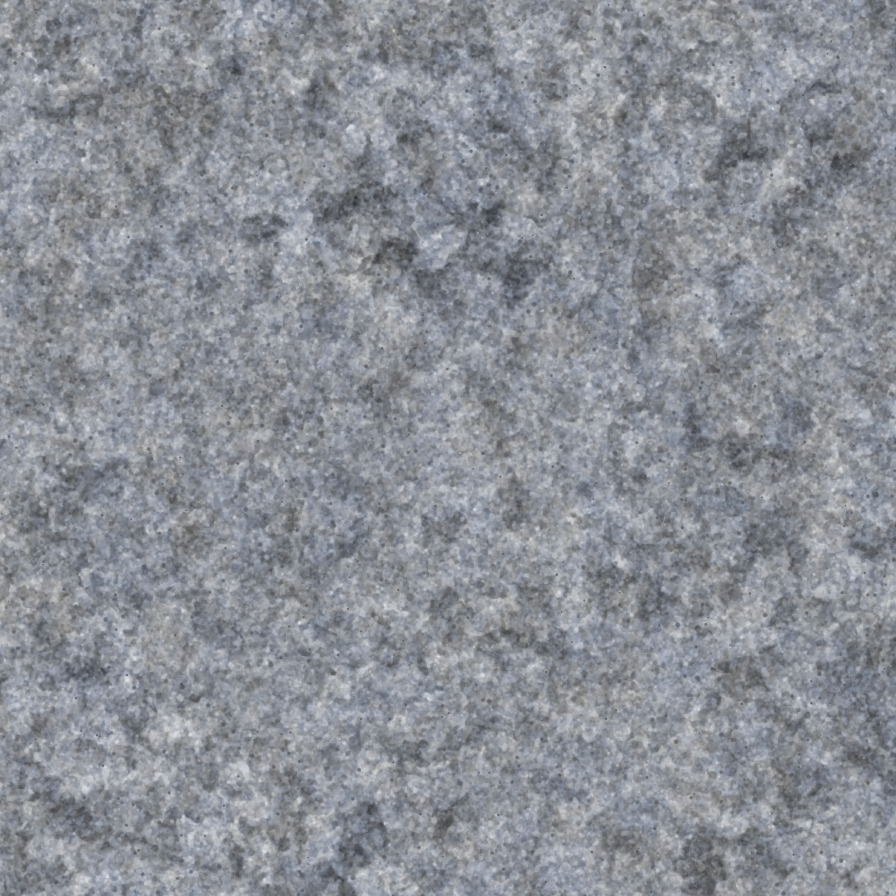
A Shadertoy shader for this texture:

```glsl
vec3 hash3(vec2 cell) {
    vec3 q = fract(cell.xyx * vec3(0.1031, 0.1030, 0.0973));
    q += dot(q, q.yxz + 33.33);
    return fract((q.xxy + q.yzz) * q.zyx);
}

// Smooth cellular noise: random cell values blended by distance, centred on 0
float mottle(vec2 p) {
    vec2 cell = floor(p), f = fract(p);
    float sum = 0.0, weights = 0.0;
    for (int y = -1; y <= 1; y++)
    for (int x = -1; x <= 1; x++) {
        vec2 o = vec2(x, y);
        vec3 h = hash3(cell + o + 57.0);
        vec2 d = o + h.xy - f;
        float w = exp(-7.0 * dot(d, d));
        sum += w * h.z;
        weights += w;
    }
    return sum / weights - 0.5;
}

// Small round flecks in a share of the cells
float flecks(vec2 p, float share, float radius) {
    vec2 cell = floor(p), f = fract(p);
    float cover = 0.0;
    for (int y = -1; y <= 1; y++)
    for (int x = -1; x <= 1; x++) {
        vec2 o = vec2(x, y);
        vec3 h = hash3(cell + o + 211.0);
        float size = radius * (0.5 + h.z / share);
        float fleck = 1.0 - smoothstep(0.4 * size, 1.3 * size, length(o + h.xy - f));
        cover = max(cover, fleck * step(h.z, share));
    }
    return cover;
}

void mainImage(out vec4 fragColor, in vec2 fragCoord) {
    vec2 uv = fragCoord / iResolution.y;

    // Ragged outlines for the blotches
    vec2 warp = vec2(mottle(uv * 75.0 + 13.0), mottle(uv * 75.0 + 91.0));
    vec2 p = uv + 0.014 * warp;

    // Cloudy stone body, from broad drifts down to fine grain
    float zone = mottle(uv * 6.0 + 7.0);
    float blotch = mottle(p * 29.0 + 31.0);
    float patches = 0.10 * blotch + 0.12 * mottle(p * 56.0 + 5.0);
    float grain = 0.15 * mottle(p * 100.0 + 17.0)
                + 0.16 * mottle(uv * 180.0 + 43.0)
                + 0.13 * mottle(uv * 310.0 + 71.0);
    float tone = 0.572 + 0.04 * mottle(p * 10.0 + 3.0)
               + patches * (1.0 + 1.2 * zone) + grain;

    // Dark hollows and thin pale veins
    tone -= 0.045 * smoothstep(0.08, 0.30, -blotch);
    float vein = 1.0 - smoothstep(0.0, 0.035, abs(mottle(p * 44.0 + 111.0)));
    tone += 0.035 * vein * smoothstep(-0.05, 0.2, mottle(uv * 24.0 + 83.0));

    // Bright crystals and dark mineral specks
    tone += 0.10 * flecks(uv * 115.0, 0.14, 0.25);
    float speck = flecks(uv * 110.0 + 300.0, 0.06, 0.22);
    tone = mix(tone, 0.33, 0.7 * speck);

    // Blue-grey against neutral grey
    float blue = 0.042 + 0.045 * mottle(p * 20.0 + 151.0) + 0.05 * mottle(uv * 105.0 + 171.0);
    blue *= 1.0 - 0.4 * smoothstep(0.06, 0.2, abs(tone - 0.57));
    vec3 stone = vec3(tone) + blue * vec3(-0.42, -0.05, 0.65);
    fragColor = vec4(clamp(stone, 0.0, 1.0), 1.0);
}
```
